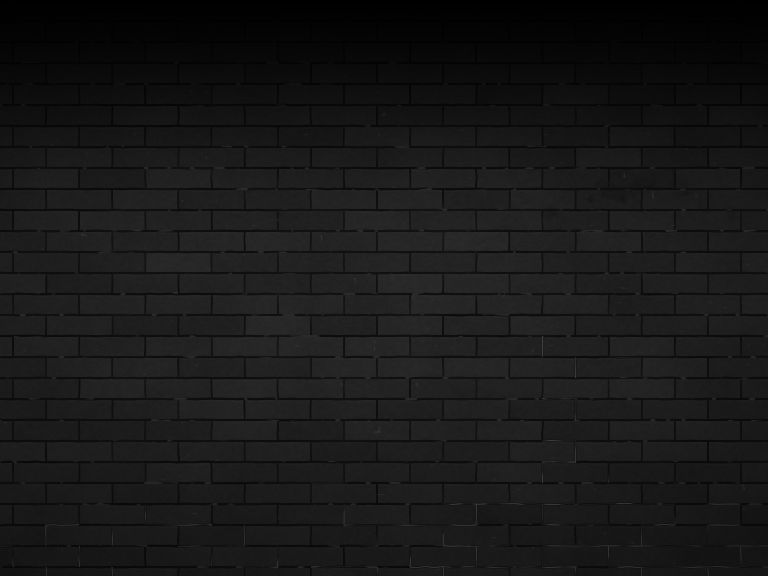
A WebGL 1 fragment shader for this texture:

```glsl
precision highp float;
// A dark brick wall in running bond, about 11.6 bricks across and 27.4 courses high.
// Joints come from distances to a staggered grid; noise adds worn mortar, mottling
// and grain, and a soft light fades the wall to black at the top.
uniform vec2 u_resolution;

const vec2 BRICK = vec2(0.1149, 0.03646);   // pitch, in canvas heights
const vec2 ORIGIN = vec2(0.0226, 0.0156);   // a joint crossing near lower left
const float BED_HALF = 0.0020;
const float HEAD_HALF = 0.0016;
const float MORTAR_HALF = 0.0010;
const float BRICK_TONE = 0.147;
const float SHADOW_TONE = 0.052;
const float MORTAR_TONE = 0.29;

float hash(vec2 p) {
  vec3 q = fract(vec3(p.xyx) * 0.1031);
  q += dot(q, q.yzx + 33.33);
  return fract((q.x + q.y) * q.z);
}

float noise(vec2 p) {
  vec2 i = floor(p), f = fract(p);
  f = f * f * (3.0 - 2.0 * f);
  return mix(mix(hash(i), hash(i + vec2(1.0, 0.0)), f.x),
             mix(hash(i + vec2(0.0, 1.0)), hash(i + vec2(1.0, 1.0)), f.x), f.y);
}

float fbm(vec2 p) {
  float sum = 0.0, amp = 0.5;
  for (int i = 0; i < 4; i++) {
    sum += amp * noise(p);
    p = p * 2.03 + 17.1;
    amp *= 0.5;
  }
  return sum;
}

// Coverage of a line at distance d, smoothed over one pixel.
float line(float d, float halfWidth, float pixel) {
  return 1.0 - smoothstep(halfWidth - 0.5 * pixel, halfWidth + 0.5 * pixel, d);
}

// Light over the wall: black at the top, fullest at mid height, dimmer at the sides.
float wallLight(vec2 p, float aspect) {
  float top = smoothstep(-0.06, 0.42, 1.0 - p.y);
  float foot = mix(0.70, 1.0, smoothstep(0.0, 0.42, p.y));
  float side = abs(p.x / aspect - 0.47) * 2.0;
  return (top - 0.04) * foot * (1.0 - 0.20 * side * side);
}

// Chance that mortar is exposed: high at the foot, with a patch right of centre.
float mortarChance(vec2 p) {
  float foot = 1.0 - smoothstep(0.02, 0.23, p.y);
  vec2 patchOffset = (p - vec2(0.96, 0.27)) / vec2(0.11, 0.15);
  float rightward = mix(0.45, 0.90, smoothstep(0.2, 0.9, p.x));
  return foot * rightward + 0.40 * exp(-dot(patchOffset, patchOffset)) + 0.04;
}

float exposed(vec2 jointId, float chance) {
  return smoothstep(0.0, 0.2, chance - hash(jointId));
}

void main() {
  vec2 p = gl_FragCoord.xy / u_resolution.y;
  float aspect = u_resolution.x / u_resolution.y;
  float pixel = 1.0 / u_resolution.y;

  // Staggered grid with slightly uneven edges
  vec2 wobble = vec2(noise(p * 65.0), noise(p * 65.0 + 40.0)) - 0.5;
  vec2 cell = (p + wobble * 0.0013 - ORIGIN) / BRICK;
  float row = floor(cell.y);
  cell.x -= 0.5 * mod(row, 2.0);
  vec2 id = vec2(floor(cell.x), row) + 50.0;
  vec2 f = fract(cell);
  vec2 d = min(f, 1.0 - f) * BRICK;

  // Brick faces: tone per brick, broad mottling and fine grain
  float mottle = fbm(p * 11.0) - 0.47;
  float grain = noise(p * vec2(190.0, 260.0)) - 0.5;
  float tone = BRICK_TONE + 0.026 * (hash(id) - 0.5) + 0.035 * mottle + 0.016 * grain;
  float stain = smoothstep(0.52, 0.68, fbm(p * vec2(22.0, 30.0) + 9.0));
  vec2 stainOffset = (p - vec2(1.09, 0.64)) / vec2(0.20, 0.05);
  tone -= 0.035 * stain * exp(-dot(stainOffset, stainOffset));

  // Shadowed joints, with a faint lit rim on the upper brick edge
  float fill = noise(p * vec2(14.0, 24.0) + 5.0);
  float rim = line(abs((1.0 - f.y) * BRICK.y - 0.0037), 0.0009, pixel);
  tone += 0.020 * rim * fill;
  float bed = line(d.y, BED_HALF, pixel);
  float head = line(d.x, HEAD_HALF, pixel);
  float shadow = max(bed * mix(0.70, 1.0, fill), head * mix(0.55, 1.0, fill));
  tone = mix(tone, SHADOW_TONE, shadow);

  float light = wallLight(p, aspect);
  float value = tone * light;

  // Exposed pale mortar, per joint and broken along its length
  float chance = mortarChance(p);
  float bedRow = floor(cell.y + 0.5);
  float bedSegment = floor((p.x - ORIGIN.x) / BRICK.x * 2.0) + 90.0;
  float headColumn = floor(cell.x + 0.5) + 150.0;
  float bedMortar = line(d.y, MORTAR_HALF, pixel) * exposed(vec2(bedSegment, bedRow + 7.0), chance * 0.8);
  float headMortar = line(d.x, MORTAR_HALF, pixel) * exposed(vec2(headColumn, row + 31.0), chance);
  float broken = mix(0.25, 0.85, smoothstep(0.25, 0.70, noise(p * 48.0 + 3.0)));
  float mortar = max(bedMortar, headMortar) * broken;

  // Small crumbs along the beds and rare specks on the faces
  float crumbs = bed * smoothstep(0.74, 0.92, noise(p * vec2(75.0, 130.0) + 21.0));
  float specks = smoothstep(0.955, 0.99, noise(p * 120.0 + 63.0)) * 0.3;
  mortar = max(mortar, max(crumbs * 0.45, specks));
  value = mix(value, MORTAR_TONE * min(light * 1.25, 1.0), mortar);

  gl_FragColor = vec4(vec3(max(value, 0.0)), 1.0);
}
```
